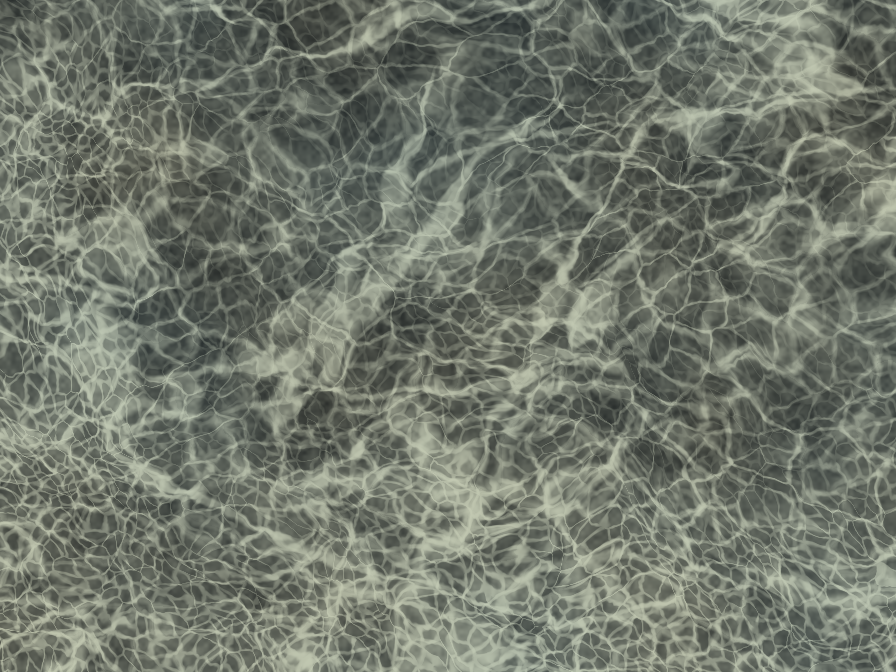
This texture is drawn by a Shadertoy shader. Its source:

```glsl
// Dark green serpentine marble crossed by a broken net of pale veins.

const vec3 DARK_STONE = vec3(0.195, 0.215, 0.205);
const vec3 PALE_VEIN = vec3(0.745, 0.775, 0.690);
const vec3 WARM_TINT = vec3(0.020, 0.002, -0.014);

float hash(vec2 p) {
    return fract(sin(dot(p, vec2(127.1, 311.7))) * 43758.5453);
}

vec2 hash2(vec2 p) {
    return vec2(hash(p), hash(p + 57.3));
}

mat2 rotation(float angle) {
    float c = cos(angle), s = sin(angle);
    return mat2(c, s, -s, c);
}

float noise(vec2 p) {
    vec2 i = floor(p), f = fract(p);
    f = f * f * (3.0 - 2.0 * f);
    float low = mix(hash(i), hash(i + vec2(1, 0)), f.x);
    float high = mix(hash(i + vec2(0, 1)), hash(i + vec2(1, 1)), f.x);
    return mix(low, high, f.y);
}

float fbm(vec2 p) {
    float sum = 0.0, amplitude = 0.533;
    for (int i = 0; i < 4; i++) {
        sum += amplitude * noise(p);
        p = rotation(0.6) * p * 2.03 + 17.1;
        amplitude *= 0.5;
    }
    return sum;
}

vec2 warp(vec2 p, float scale, float amount) {
    vec2 q = p * scale;
    return p + amount * (vec2(fbm(q), fbm(q + 31.7)) - 0.5);
}

// x: gap between the two nearest seeds, y: random value of the cell
vec2 cells(vec2 p) {
    vec2 base = floor(p);
    float nearest = 8.0, second = 8.0, id = 0.0;
    for (int y = -1; y <= 1; y++) {
        for (int x = -1; x <= 1; x++) {
            vec2 cell = base + vec2(x, y);
            float d = length(cell + hash2(cell) - p);
            if (d < nearest) {
                second = nearest;
                nearest = d;
                id = hash(cell + 9.4);
            } else {
                second = min(second, d);
            }
        }
    }
    return vec2(second - nearest, id);
}

float line(float d, float width) {
    return 1.0 - smoothstep(0.2 * width, width, d);
}

// x: vein strength, y: random value of the enclosed fragment
vec2 veinNet(vec2 p, float scale, float angle, float width) {
    vec2 cell = cells(rotation(angle) * p * scale * vec2(0.85, 1.2));
    float swell = 0.25 + 1.5 * noise(p * scale * 0.8 + 4.0);
    return vec2(line(cell.x / scale, width * swell), cell.y);
}

// Long strands that follow one direction and fade in and out
float strand(vec2 p, float angle, float seed) {
    vec2 q = rotation(-angle) * p * vec2(1.0, 1.0) + seed;
    float d = abs(fbm(q * vec2(1.6, 4.5)) - 0.5);
    float visible = smoothstep(0.48, 0.68, noise(p * 4.0 + seed * 3.0));
    return visible * line(d, 0.012 + 0.025 * noise(p * 14.0 + seed));
}

void mainImage(out vec4 fragColor, in vec2 fragCoord) {
    vec2 p = fragCoord / iResolution.y;
    vec2 bent = warp(warp(p, 3.5, 0.13), 28.0, 0.022);

    // Crushed zones carry a dense mesh, calm zones stay dark
    float crushed = smoothstep(0.30, 0.66, fbm(p * 2.6 + 2.0) + 0.16 * (0.5 - p.y));
    float clouds = fbm(bent * 8.0 + 12.0);

    vec2 coarse = veinNet(bent, 9.0, 0.5, 0.011);
    vec2 middle = veinNet(bent + 3.1, 20.0, -0.4, 0.0085);
    vec2 fine = veinNet(bent + 7.7, 44.0, 0.9, 0.0062);

    // Stone body: fragments, cloudy veil and grain
    float tone = 0.13 + 0.13 * crushed + 0.32 * (clouds - 0.45);
    tone += 0.10 * (coarse.y - 0.5) + 0.10 * (middle.y - 0.5);
    tone += 0.16 * (noise(p * 150.0) - 0.5) + 0.14 * (noise(bent * 75.0) - 0.5);

    // Vein nets from fine to coarse
    tone += 0.34 * fine.x * mix(0.35, 1.0, crushed);
    tone += 0.36 * middle.x * mix(0.55, 1.0, noise(p * 5.0 + 8.0));
    tone += 0.42 * coarse.x * mix(0.4, 1.0, noise(p * 6.0 + 21.0));

    // Long strands and pale mineral patches
    float strands = 0.0;
    for (int i = 0; i < 3; i++) {
        float k = float(i);
        strands = max(strands, strand(bent, -0.4 + 0.75 * k, 5.3 + 11.0 * k));
    }
    float patches = smoothstep(0.64, 0.76, fbm(bent * vec2(6.0, 9.0) + 40.0));
    tone += 0.40 * strands + 0.26 * patches;

    // Soft shoulder keeps crossings from burning out
    tone = tone < 0.7 ? tone : 0.7 + 0.35 * (1.0 - exp(-(tone - 0.7) / 0.35));
    vec3 color = mix(DARK_STONE, PALE_VEIN, max(tone, -0.06));
    color += WARM_TINT * (2.0 * fbm(p * 4.0 + 63.0) - 1.0);
    fragColor = vec4(color, 1.0);
}
```
